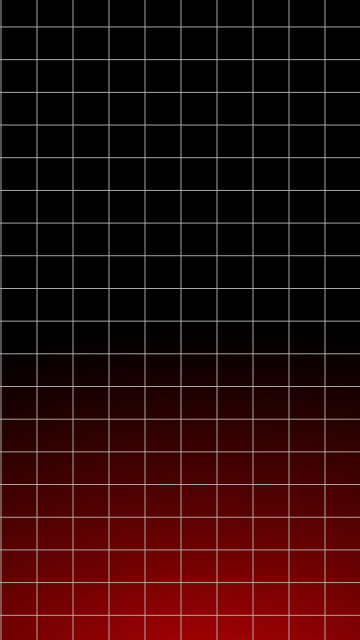
This background is drawn by a Shadertoy shader. Its source:

```glsl
const vec3 BACKDROP = vec3(0.003, 0.001, 0.002);
const vec3 GLOW_RED = vec3(0.615, 0.006, 0.012);
const vec3 LINE_GRAY = vec3(0.72, 0.72, 0.71);

const vec2 CELL_SIZE = vec2(0.1, 0.05107);
const vec2 GRID_ORIGIN = vec2(0.0028, 0.0386);
const float LINE_WIDTH = 0.0025;

// Share of a pixel covered by the nearest line of a repeated set
float lineCoverage(float position, float spacing, float width, float pixel) {
    float offset = (fract(position / spacing + 0.5) - 0.5) * spacing;
    float right = min(offset + 0.5 * pixel, 0.5 * width);
    float left = max(offset - 0.5 * pixel, -0.5 * width);
    return clamp((right - left) / pixel, 0.0, 1.0);
}

// Union of the vertical and horizontal lines
float gridCoverage(vec2 position, vec2 cell, vec2 width, vec2 pixel) {
    float vertical = lineCoverage(position.x, cell.x, width.x, pixel.x);
    float horizontal = lineCoverage(position.y, cell.y, width.y, pixel.y);
    return 1.0 - (1.0 - vertical) * (1.0 - horizontal);
}

// Elliptical falloff: one at the inner radius, zero at the outer
float domeGlow(vec2 position, vec2 center, float flatten, float inner, float outer) {
    float radius = length((position - center) * vec2(flatten, 1.0));
    float strength = clamp((outer - radius) / (outer - inner), 0.0, 1.0);
    return pow(strength, 1.06);
}

void mainImage(out vec4 fragColor, in vec2 fragCoord) {
    vec2 uv = fragCoord / iResolution.xy;
    vec2 pixel = 1.0 / iResolution.xy;

    // Red light rising from below the lower edge
    float glow = domeGlow(uv, vec2(0.58, -0.08), 0.34, 0.08, 0.57);
    vec3 color = mix(BACKDROP, GLOW_RED, glow);

    // Thin grid, equally thick in both directions
    vec2 width = LINE_WIDTH * vec2(1.0, iResolution.x / iResolution.y);
    float grid = gridCoverage(uv - GRID_ORIGIN, CELL_SIZE, width, pixel);
    color = mix(color, LINE_GRAY, grid);

    fragColor = vec4(color, 1.0);
}
```
